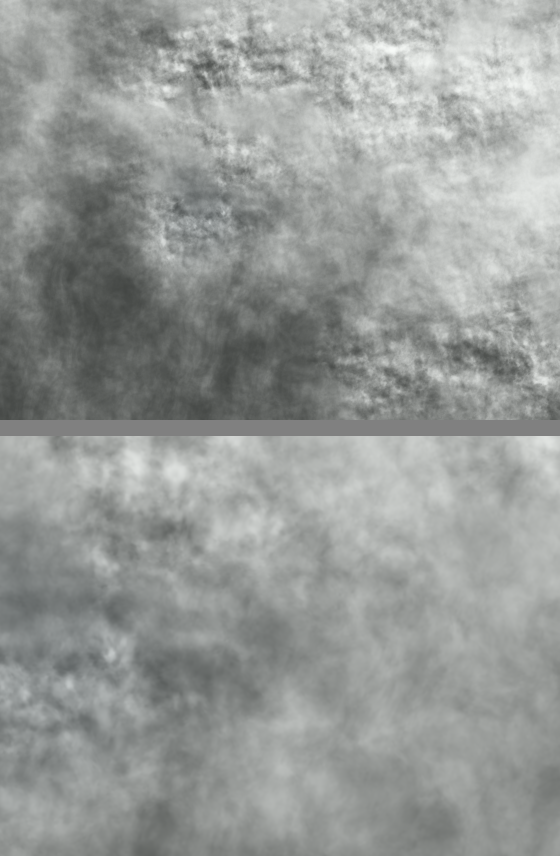
Top: the whole. Bottom: its middle third, enlarged.
Write a Shadertoy shader that draws this texture.

```glsl
float hash(vec2 p) {
    return fract(sin(dot(p, vec2(127.1, 311.7))) * 43758.5453);
}

float valueNoise(vec2 p) {
    vec2 cell = floor(p);
    vec2 f = fract(p);
    f = f * f * f * (f * (f * 6.0 - 15.0) + 10.0);
    float low = mix(hash(cell), hash(cell + vec2(1, 0)), f.x);
    float high = mix(hash(cell + vec2(0, 1)), hash(cell + vec2(1, 1)), f.x);
    return mix(low, high, f.y);
}

// Layered noise, centred on 0.5; each layer is turned to hide the grid
float fbm(vec2 p, int octaves, float gain) {
    float sum = 0.0, weight = 0.0, amplitude = 1.0;
    for (int i = 0; i < octaves; i++) {
        sum += amplitude * valueNoise(p);
        weight += amplitude;
        amplitude *= gain;
        p = mat2(1.6, 1.2, -1.2, 1.6) * p + 17.3;
    }
    return sum / weight;
}

vec2 warp(vec2 p, float scale, float amount) {
    vec2 offset = vec2(fbm(p * scale, 4, 0.5), fbm(p * scale + 41.7, 4, 0.5));
    return p + amount * (offset - 0.5);
}

float softPatch(vec2 p, vec2 centre, vec2 radius) {
    vec2 d = (p - centre) / radius;
    return exp(-dot(d, d));
}

// Noise stretched along a direction given by its angle
float streaks(vec2 p, float angle, vec2 scale) {
    vec2 along = vec2(cos(angle), sin(angle));
    vec2 q = vec2(dot(p, along), dot(p, vec2(-along.y, along.x)));
    return fbm(q * scale, 4, 0.6) - 0.5;
}

// Side-lit lumps: slope of the noise toward the light
float relief(vec2 p, float scale, vec2 light) {
    vec2 q = warp(p, scale * 0.5, 0.6 / scale) * scale;
    return fbm(q, 4, 0.6) - fbm(q + light, 4, 0.6);
}

// Broad light and shade of the cloud deck
float cloudLayout(vec2 p, float aspect) {
    float tone = 0.58 + 0.21 * (p.x / aspect - 0.5) + 0.25 * (p.y - 0.5);
    tone -= 0.17 * softPatch(p, vec2(0.53, 0.53), vec2(0.13, 0.12));
    tone -= 0.12 * softPatch(p, vec2(0.26, 0.22), vec2(0.26, 0.20));
    tone -= 0.12 * softPatch(p, vec2(0.66, 0.06), vec2(0.12, 0.08));
    tone -= 0.20 * softPatch(p, vec2(0.37, 0.95), vec2(0.12, 0.08));
    tone -= 0.20 * softPatch(p, vec2(0.54, 0.81), vec2(0.06, 0.05));
    tone -= 0.12 * softPatch(p, vec2(1.20, 0.15), vec2(0.09, 0.06));
    tone += 0.14 * softPatch(p, vec2(1.25, 0.58), vec2(0.25, 0.10));
    tone += 0.13 * softPatch(p, vec2(0.38, 0.70), vec2(0.16, 0.13));
    tone += 0.10 * softPatch(p, vec2(0.62, 0.34), vec2(0.20, 0.12));
    tone += 0.12 * softPatch(p, vec2(0.04, 0.55), vec2(0.16, 0.45));
    return tone;
}

// Where the lumpy lower clouds show through the haze
float lumpMask(vec2 p) {
    float mask = softPatch(p, vec2(1.05, 0.86), vec2(0.58, 0.23));
    mask += softPatch(p, vec2(0.48, 0.71), vec2(0.16, 0.22));
    mask += 0.8 * softPatch(p, vec2(0.50, 0.47), vec2(0.12, 0.09));
    mask += 0.9 * softPatch(p, vec2(1.28, 0.18), vec2(0.18, 0.23));
    mask += 0.7 * softPatch(p, vec2(0.92, 0.10), vec2(0.24, 0.14));
    mask *= smoothstep(0.22, 0.56, fbm(p * 7.0 + 9.0, 3, 0.5));
    return clamp(mask, 0.0, 1.0);
}

void mainImage(out vec4 fragColor, in vec2 fragCoord) {
    vec2 p = fragCoord / iResolution.y;
    float aspect = iResolution.x / iResolution.y;
    vec2 light = vec2(0.30, 0.42);

    // Soft billows
    vec2 drift = warp(p, 4.0, 0.22);
    float tone = cloudLayout(drift, aspect);
    tone += 0.46 * (fbm(drift * 4.5 + 3.0, 5, 0.5) - 0.5);
    tone += 0.32 * (fbm(warp(p, 9.0, 0.07) * 13.0, 5, 0.6) - 0.5);

    // Thin streaked veils: steep at lower left, slanting at right
    vec2 bent = warp(p, 3.5, 0.18);
    float rightSide = smoothstep(0.6, 1.0, p.x);
    float lowerSide = 1.0 - smoothstep(0.3, 0.7, p.y);
    tone += 0.26 * lowerSide * (1.0 - rightSide) * streaks(bent, 1.25, vec2(8.0, 24.0));
    tone += 0.20 * rightSide * streaks(bent, 0.65, vec2(5.0, 18.0));

    // Crisp sunlit lumps
    float lumps = lumpMask(warp(p, 6.0, 0.12));
    float crisp = relief(p, 24.0, light);
    tone += lumps * (0.60 * crisp + 0.5 * max(crisp - 0.12, 0.0));
    tone += (0.10 + 0.22 * lumps) * relief(p + 5.0, 46.0, light);

    // Soft roll-off of whites and shadows
    tone = 0.59 + 0.40 * tanh((tone - 0.57) / 0.40);

    // Faintly green grey, cooler in the central gap
    float gap = softPatch(drift, vec2(0.53, 0.49), vec2(0.12, 0.10));
    vec3 greyTint = vec3(-0.005, 0.007, -0.003);
    vec3 coolTint = vec3(-0.014, 0.005, 0.006);
    fragColor = vec4(clamp(tone + mix(greyTint, coolTint, gap), 0.0, 1.0), 1.0);
}
```
